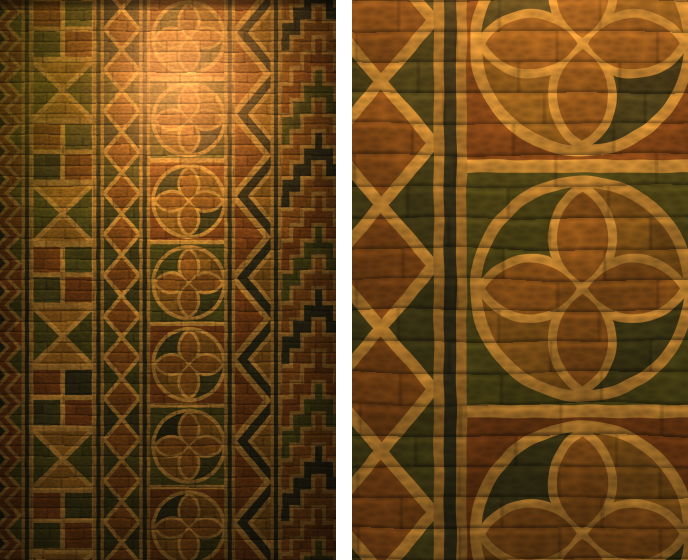
Left, the full canvas; right, a detail of the centre.
A Shadertoy shader for this pattern:

```glsl
const float CANVAS_HEIGHT = 768.0;
const vec3 TAN = vec3(0.72, 0.49, 0.18);
const vec3 OCHRE = vec3(0.57, 0.36, 0.10);
const vec3 RED = vec3(0.45, 0.23, 0.07);
const vec3 GREEN = vec3(0.29, 0.26, 0.08);
const vec3 DARK = vec3(0.18, 0.16, 0.08);

float hash(vec2 p) {
    return fract(sin(dot(p, vec2(127.1, 311.7))) * 4375.85);
}

float cellular(vec2 p) {
    vec2 cell = floor(p);
    float nearest = 2.0;
    for (int j = -1; j <= 1; j++)
    for (int i = -1; i <= 1; i++) {
        vec2 c = cell + vec2(i, j);
        vec2 seed = c + vec2(hash(c), hash(c + 17.3));
        nearest = min(nearest, length(p - seed));
    }
    return nearest;
}

float waves(vec2 p) {
    return (sin(p.x + 1.7 * sin(p.y * 0.6)) + sin(p.y * 1.3 + 1.4 * sin(p.x * 0.8))
          + 0.5 * sin(p.x * 2.3 - p.y * 1.9)) * 0.4;
}

vec3 paint(vec3 under, vec3 pigment, float d, float px) {
    return mix(under, pigment, 1.0 - smoothstep(-0.7 * px, 0.7 * px, d));
}

// Signed offset from the centre of the nearest repeat
float repeatAbout(float y, float centre, float period) {
    return mod(y - centre + 0.5 * period, period) - 0.5 * period;
}

vec3 coolTone(float id, float column) {
    return mix(GREEN, DARK, hash(vec2(id, column)));
}

vec3 narrowZigzag(vec2 p, float px) {
    float t = (p.y - 15.6) / 38.4;
    float e = (p.x - 9.0 - 18.0 * abs(fract(t) * 2.0 - 1.0)) * 0.73;
    vec3 col = mod(floor(t), 2.0) < 0.5 ? GREEN : RED;
    col = paint(col, RED, e, px);
    col = paint(col, DARK, e + 12.0, px);
    return paint(col, TAN * 0.9, min(abs(e), abs(e + 12.0)) - 2.4, px);
}

vec3 squaresAndCrosses(vec2 p, float px) {
    float id = floor((p.y + 2.25) / 84.25);
    vec2 q = vec2(p.x - 86.0, mod(p.y + 2.25, 84.25) - 42.1);
    vec2 a = abs(q);
    vec3 cool = coolTone(id, 2.0 + step(0.0, q.x));
    float cross = (a.x / 40.0 - a.y / 39.0) * 28.0;
    bool squares = mod(id, 2.0) < 0.5;
    vec3 col = squares ? (q.x * q.y > 0.0 ? RED : cool) : paint(OCHRE, GREEN, -cross, px);
    col = paint(col, TAN, (squares ? min(a.x, a.y) : abs(cross)) - 3.3, px);
    return paint(col, TAN, min(40.0 - a.x, 38.0 - a.y), px);
}

vec3 diamonds(vec2 p, float px) {
    vec2 a = abs(vec2(p.x - 167.0, repeatAbout(p.y, 434.0, 56.3)));
    float d = (a.x / 24.0 + a.y / 28.15 - 1.0) * 18.3;
    vec3 col = paint(coolTone(floor((p.y - 434.0) / 56.3), 4.0), mix(RED, OCHRE, 0.25), d, px);
    return paint(col, TAN, abs(d) - 2.6, px);
}

float petal(vec2 a) {
    return length(vec2(a.x + 12.7, a.y - 23.5)) - 26.5;
}

vec3 rosettes(vec2 p, float px) {
    float id = floor((p.y - 332.0) / 112.0);
    vec2 q = vec2(p.x - 259.0, repeatAbout(p.y, 388.0, 112.0));
    vec2 a = abs(q);
    float r = length(q);
    float petals = min(petal(a), petal(a.yx));
    vec3 cool = coolTone(id, step(0.0, q.x));
    vec3 col = mod(id, 2.0) < 0.5 ? GREEN : RED;
    col = paint(col, q.x * q.y > 0.0 ? cool : OCHRE * 0.85, r - 49.0, px);
    col = paint(col, mix(RED, OCHRE, 0.5), petals, px);
    col = paint(col, TAN, max(abs(petals) - 2.0, r - 49.0), px);
    col = paint(col, TAN, abs(r - 49.0) - 2.6, px);
    return paint(col, TAN, 53.0 - a.y, px);
}

vec3 wideZigzag(vec2 p, float px) {
    float v = abs(repeatAbout(p.y, 437.0, 112.0));
    float e = (p.x - 372.0 + v * 0.84) * 0.766;
    vec3 col = paint(OCHRE * 0.85, DARK, e - 13.0, px);
    col = paint(col, RED, e, px);
    return paint(col, TAN * 0.95, min(abs(e + 4.0) - 4.0, abs(e - 14.0) - 2.8), px);
}

vec3 steppedBands(vec2 p, float px) {
    float s = abs(p.x - 437.0) / 15.0 + 0.5;
    float y = p.y - 93.5 - floor(s) * 21.5;
    float tone = mod(floor(y / 43.0), 5.0);
    vec3 col = tone < 0.5 ? GREEN : tone > 3.5 ? RED : tone == 2.0 ? DARK : mix(RED, OCHRE, 0.3);
    // Treads, then the risers joining neighbouring columns
    float tread = abs(repeatAbout(y, 0.0, 43.0));
    float edge = floor(s + 0.5);
    float riserY = p.y - 93.5 - (edge - 1.0) * 21.5;
    float riser = max(abs(s - edge) * 15.0, abs(repeatAbout(riserY, 10.75, 43.0)) - 10.75);
    return paint(col, TAN * 0.88, min(tread, riser) - 2.7, px);
}

vec3 columns(vec2 p, float px) {
    vec3 col = p.x < 37.0 ? narrowZigzag(p, px) : p.x < 135.0 ? squaresAndCrosses(p, px)
             : p.x < 198.0 ? diamonds(p, px) : p.x < 315.0 ? rosettes(p, px)
             : p.x < 378.0 ? wideZigzag(p, px) : steppedBands(p, px);
    float dividers[5] = float[5](37.0, 135.0, 198.5, 315.0, 378.5);
    for (int i = 0; i < 5; i++) {
        float d = abs(p.x - dividers[i]);
        col = paint(col, TAN * 0.85, d - 7.5, px);
        col = paint(col, DARK, d - 2.8, px);
    }
    return col;
}

// Courses of brick: shaded joints, lit upper lips and rough faces
float brickwork(vec2 p, float px) {
    p.y += 1.2 * waves(p * 0.05);
    float row = floor(p.y / 14.22);
    float shift = p.x / 46.0 + 0.5 * mod(row, 2.0) + 0.25 * hash(vec2(row, 5.0));
    vec2 q = vec2(fract(shift) * 46.0, mod(p.y, 14.22));
    float bed = smoothstep(0.2, 1.8 + px, 14.22 - q.y);
    float head = smoothstep(0.2, 1.0 + px, min(q.x, 46.0 - q.x));
    float lip = exp(-pow((q.y - 1.8) / 1.4, 2.0));
    float tone = 0.88 + 0.2 * hash(vec2(floor(shift), row));
    tone *= 0.88 + 0.26 * cellular(p * vec2(0.16, 0.3));
    return tone * mix(0.7, 1.0, bed) * mix(0.84, 1.0, head) + 0.17 * lip;
}

void mainImage(out vec4 fragColor, in vec2 fragCoord) {
    float px = CANVAS_HEIGHT / iResolution.y;
    vec2 p = vec2(fragCoord.x, iResolution.y - fragCoord.y) * px;
    vec2 wobble = 0.35 * vec2(waves(p * 0.17), waves(p.yx * 0.21));
    vec3 col = columns(p + wobble, px);
    col *= 1.0 + 0.08 * waves(p * 0.11);

    // Warm lamp near the top, with olive spill on its left
    vec2 pool = (p - vec2(235.0, 140.0)) / vec2(190.0, 300.0);
    vec2 core = (p - vec2(245.0, 105.0)) / vec2(125.0, 140.0);
    vec2 spill = (p - vec2(55.0, 130.0)) / vec2(80.0, 160.0);
    float light = 0.60 + 0.58 * exp(-dot(pool, pool));
    light *= 1.0 - 0.33 * smoothstep(150.0, 260.0, abs(p.x - 230.0));
    light *= 1.0 - 0.2 * smoothstep(560.0, 768.0, p.y);
    float glow = exp(-dot(core, core));
    col *= light;
    col = mix(col, vec3(0.93, 0.54, 0.17), 0.72 * glow);
    col += vec3(0.14, 0.15, 0.17) * glow * glow;
    col = mix(col, vec3(0.40, 0.33, 0.05), 0.42 * exp(-dot(spill, spill)));
    col *= mix(brickwork(p, px), 1.0, 0.3 * glow);
    col *= mix(0.5, 1.0, smoothstep(2.0, 16.0, p.y));
    fragColor = vec4(clamp(col, 0.0, 1.0), 1.0);
}
```
